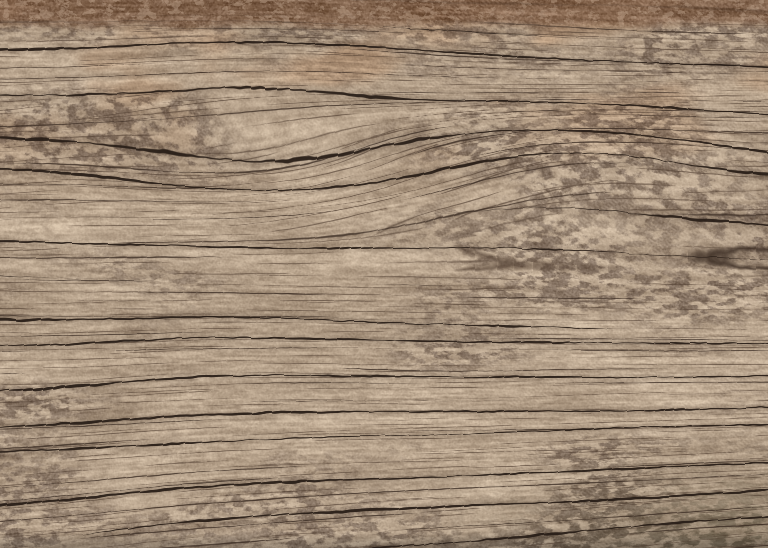
Write a WebGL 1 fragment shader that draws this texture.

```glsl
precision highp float;

uniform vec2 u_resolution;

float hash(vec2 p) {
  return fract(sin(dot(p, vec2(127.1, 311.7))) * 43758.5453);
}

float noise(vec2 p) {
  vec2 i = floor(p);
  vec2 f = fract(p);
  f = f * f * (3.0 - 2.0 * f);
  return mix(mix(hash(i), hash(i + vec2(1.0, 0.0)), f.x),
             mix(hash(i + vec2(0.0, 1.0)), hash(i + 1.0), f.x), f.y);
}

float fbm(vec2 p) {
  float sum = 0.0;
  float gain = 0.53;
  for (int i = 0; i < 4; i++) {
    sum += gain * noise(p);
    p = mat2(1.8, 0.9, -0.9, 1.8) * p + 17.3;
    gain *= 0.5;
  }
  return sum;
}

float bump(vec2 p, vec2 center, vec2 size) {
  vec2 d = (p - center) / size;
  return exp(-dot(d, d));
}

// Height of a point measured across the bent wood fibres
float fibreHeight(vec2 p) {
  float lift = 0.07 * p.x * (1.0 - smoothstep(0.02, 0.4, p.y));
  lift -= 0.03 * p.x * smoothstep(0.3, 0.55, p.y);
  lift -= 0.045 * bump(p, vec2(0.46, 0.68), vec2(0.30, 0.10));
  lift += 0.045 * bump(p, vec2(1.06, 0.72), vec2(0.30, 0.11));
  lift += 0.030 * bump(p, vec2(0.52, 0.86), vec2(0.34, 0.10));
  lift += 0.012 * (noise(p * vec2(2.2, 3.5) + 4.0) - 0.5);
  return p.y - lift;
}

// One wandering, tapering crack in each row, broken into slanted splinters
float cracks(float x, float v, float rows, float stretch, float width, float cutoff, float seed) {
  float row = floor(v * rows);
  vec2 key = vec2(row * 7.0 + seed, seed);
  float center = 0.5 * (hash(key) - 0.5) + 0.25 * (noise(vec2(x * 2.5, key.x)) - 0.5);
  float splinter = fract(x * 15.0 + 5.0 * noise(vec2(x * 7.0, key.x)) + hash(key + 3.0)) - 0.5;
  float ragged = noise(vec2(x * 80.0, key.x)) + noise(vec2(x * 26.0, key.x + 1.0)) - 1.0;
  float offset = center + rows * width * (0.35 * splinter + 0.45 * ragged);
  float d = abs(fract(v * rows) - 0.5 - offset) / rows;
  float strength = smoothstep(cutoff, cutoff + 0.4, noise(vec2(x * stretch + 9.0 * hash(key + 5.0), key.x)));
  float taper = 1.0 - 0.35 * pow(abs(2.0 * splinter), 4.0);
  float halfWidth = width * strength * taper * (0.2 + 0.6 * noise(vec2(x * 13.0, key.x + 2.0)));
  float pixel = 1.0 / u_resolution.y;
  float core = 1.0 - smoothstep(halfWidth - 0.6 * pixel, halfWidth + 0.7 * pixel, d);
  float shade = 0.2 * exp(-d / (1.5 * width));
  return max(core * smoothstep(0.0, 0.35, strength), shade * strength);
}

void main() {
  vec2 p = gl_FragCoord.xy / u_resolution.y;
  float v = fibreHeight(p);
  float swirl = smoothstep(0.48, 0.62, p.y) * (1.0 - smoothstep(0.76, 0.9, p.y));
  float hairV = v - 0.08 * p.x * swirl;

  // Fibre streaks and grit
  float streak = noise(vec2(p.x * 17.0, hairV * 240.0)) - 0.5;
  float band = noise(vec2(p.x * 4.0, v * 65.0) + 31.0) - 0.5;
  float grit = fbm(vec2(p.x * 60.0 + v * 20.0, v * 170.0)) - 0.5;
  float fineGrit = noise(mat2(0.8, 0.6, -0.6, 0.8) * p * 340.0 + 7.0) - 0.5;
  float cloud = fbm(p * vec2(4.0, 7.0) + 11.0) - 0.5;
  float tone = 0.665 + 0.40 * streak + 0.26 * band + 0.60 * grit + 0.28 * fineGrit + 0.45 * cloud;
  vec3 color = mix(vec3(0.53, 0.45, 0.37), vec3(0.825, 0.745, 0.65), clamp(tone, -0.3, 1.15));

  // Mottled grey weathering
  float upper = smoothstep(0.55, 0.9, p.y);
  float patches = smoothstep(0.38, 0.70, fbm(vec2(p.x * 3.6, v * 8.0) + 2.0) + 0.07 * upper);
  float mottle = smoothstep(0.38, 0.64, fbm(vec2(p.x * 60.0, v * 115.0)) + 0.3 * (patches - 0.5) * cloud);
  color = mix(color, vec3(0.42, 0.35, 0.30) + 0.16 * (grit + fineGrit), 0.68 * patches * mottle);

  // Rusty upper side and worn brown top edge
  float rust = smoothstep(0.48, 0.68, fbm(p * vec2(3.5, 8.0) + 40.0));
  color *= mix(vec3(1.0), vec3(0.97, 0.91, 0.86), rust * smoothstep(0.6, 0.95, p.y));
  float edge = smoothstep(0.94, 0.965, p.y + 0.012 * (noise(p * vec2(12.0, 20.0)) - 0.5));
  vec3 brown = vec3(0.49, 0.365, 0.275) + 0.13 * (streak + grit + fineGrit) + 0.1 * band;
  float flakes = smoothstep(0.52, 0.66, fbm(p * vec2(90.0, 130.0) + 60.0));
  color = mix(color, mix(brown, vec3(0.70, 0.59, 0.50), 0.55 * flakes), 0.85 * edge);

  // Damp lower corner and shaded bottom edge
  float corner = bump(p, vec2(1.42, 0.0), vec2(0.42, 0.12));
  color = mix(color, vec3(0.33, 0.29, 0.22) + 0.15 * grit, corner * (0.3 + 0.45 * mottle));
  color *= 1.0 - 0.2 * (1.0 - smoothstep(0.0, 0.035, p.y));

  // Long splits, shorter checks and hairlines
  float inside = 1.0 - 0.85 * edge;
  float splits = cracks(p.x, v, 15.0, 1.4, 0.0037, 0.10, 3.0);
  float checks = cracks(p.x, hairV, 29.0, 3.5, 0.0019, 0.36, 19.0);
  float hairs = cracks(p.x, hairV, 62.0, 8.0, 0.0013, 0.42, 47.0);
  float slants = cracks(p.x, hairV - 0.05 * p.x * (0.3 + swirl), 47.0, 10.0, 0.0013, 0.46, 83.0);
  color = mix(color, vec3(0.31, 0.24, 0.19), 0.65 * max(hairs, slants) * inside);
  color = mix(color, vec3(0.23, 0.175, 0.14), 0.8 * checks * inside);
  color = mix(color, vec3(0.15, 0.11, 0.085), 0.93 * splits * inside);

  gl_FragColor = vec4(color, 1.0);
}
```
